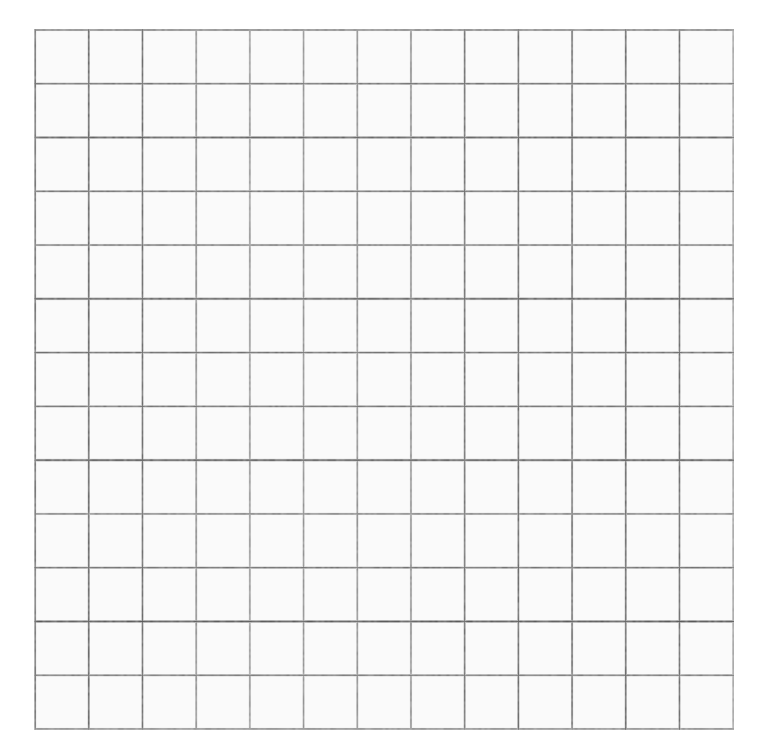
This pattern is drawn by a Shadertoy shader. Its source:

```glsl
const float CELLS = 13.0;
const float TAU = 6.2832;

float hash(vec2 p) {
    return fract(sin(dot(p, vec2(127.1, 311.7))) * 43758.5453);
}

// Smooth one-dimensional noise, separate for each seed
float grain(float x, float seed) {
    float cell = floor(x);
    float t = smoothstep(0.0, 1.0, x - cell);
    return mix(hash(vec2(cell, seed)), hash(vec2(cell + 1.0, seed)), t);
}

float boxDistance(vec2 p, vec2 halfSize) {
    vec2 d = abs(p) - halfSize;
    return length(max(d, 0.0)) + min(max(d.x, d.y), 0.0);
}

float nearestLine(float x, float pitch) {
    return clamp(floor(x / pitch + 0.5), 0.0, CELLS);
}

float stroke(float dist, float halfWidth, float softness) {
    return 1.0 - smoothstep(halfWidth - softness, halfWidth + softness, abs(dist));
}

// Slow rise and fall of ink from one line to the next
float drift(float index, float peak, float period) {
    return 0.5 + 0.5 * cos(TAU * (index - peak) / period);
}

// Fine beading along a line, with a small change of tone per line
float wear(float along, float seed) {
    float beads = mix(0.84, 1.08, grain(along * 260.0, seed));
    return beads * mix(0.93, 1.05, hash(vec2(seed, 4.0)));
}

void mainImage(out vec4 fragColor, in vec2 fragCoord) {
    const vec3 margin = vec3(1.0);
    const vec3 paper = vec3(0.98);
    const vec3 ink = vec3(0.3);
    const vec2 corner = vec2(0.0464, 0.0357);
    const vec2 pitch = vec2(0.07103, 0.07113);

    float pixel = 1.0 / iResolution.y;
    vec2 p = fragCoord * pixel - corner;
    vec2 halfSize = 0.5 * CELLS * pitch;

    // Sheet
    float edge = boxDistance(p - halfSize, halfSize + 0.001);
    float sheet = 1.0 - smoothstep(-0.5 * pixel, 0.5 * pixel, edge);
    vec3 color = mix(margin, paper, sheet);

    // Columns vary in tone, rows vary in width
    float column = nearestLine(p.x, pitch.x);
    float row = nearestLine(p.y, pitch.y);
    float columnTone = mix(0.64, 0.95, drift(column, 0.0, 10.0));
    columnTone *= mix(1.0, 0.75, step(CELLS - 0.5, column));
    float rowWidth = mix(0.00085, 0.00125, drift(row, 2.0, 3.0));

    float vertical = stroke(p.x - column * pitch.x, 0.00095, pixel);
    vertical *= columnTone * wear(p.y, column + 1.0);
    float horizontal = stroke(p.y - row * pitch.y, rowWidth, pixel);
    horizontal *= 0.84 * wear(p.x, row + 31.0);

    // Grid
    color = mix(color, ink, sheet * clamp(max(vertical, horizontal), 0.0, 1.0));
    fragColor = vec4(color, 1.0);
}
```
